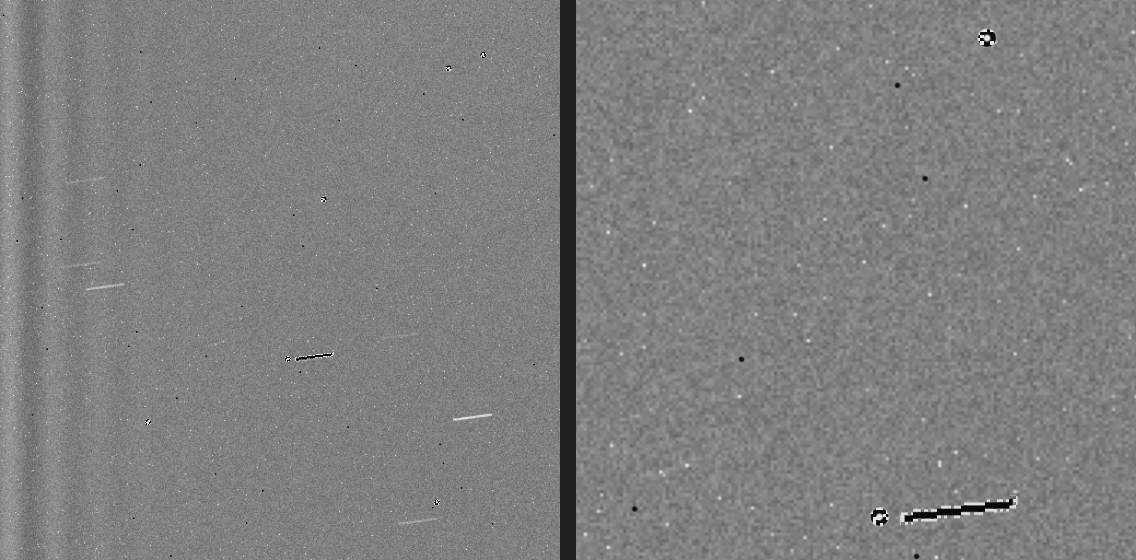
Left, the full canvas; right, a detail of the centre.
This texture is drawn by a three.js fragment shader. Its source:

```glsl
#define BASE_GREY 0.503
#define GRAIN_CELLS 512.0
#define GRAIN_CONTRAST 0.086
#define SPECK_CHANCE 0.004
#define BAND_STRENGTH 0.09
#define BAND_PERIOD 0.079
#define BAND_DECAY 9.6
#define PIT_CELLS 10.0
#define PIT_CHANCE 0.45
#define PIT_RADIUS 0.0016
#define STREAK_SLOPE 0.137
#define STREAK_HALF_LENGTH 0.033

varying vec2 vUv;

float hash(vec2 p) {
  vec3 q = fract(p.xyx * vec3(0.1031, 0.1030, 0.0973));
  q += dot(q, q.yzx + 33.33);
  return fract((q.x + q.y) * q.z);
}

// Bell-shaped grain with rare hot specks, denser on the left
float grainNode(vec2 node) {
  float bell = hash(node) + hash(node + 531.7) + hash(node + 917.3) - 1.5;
  float crowd = 1.0 + 1.5 * exp(-node.x / GRAIN_CELLS * 8.0);
  float speck = step(hash(node + 1309.1), SPECK_CHANCE * crowd);
  return GRAIN_CONTRAST * bell + speck * mix(0.12, 0.42, hash(node + 77.7));
}

float grain(vec2 p) {
  vec2 cell = floor(p), f = smoothstep(0.0, 1.0, fract(p));
  vec2 e = vec2(1.0, 0.0);
  return mix(mix(grainNode(cell), grainNode(cell + e), f.x),
             mix(grainNode(cell + e.yx), grainNode(cell + e.xx), f.x), f.y);
}

// Damped vertical ripples along the left edge
float edgeBands(float x) {
  return BAND_STRENGTH * exp(-BAND_DECAY * x)
       * cos(6.28318 * (x - 0.018) / BAND_PERIOD);
}

// Small scattered black pits, one jittered candidate per cell
float pits(vec2 uv) {
  vec2 cell = floor(uv * PIT_CELLS);
  vec2 jitter = 0.05 + 0.9 * vec2(hash(cell + 11.3), hash(cell + 47.9));
  float d = length(uv - (cell + jitter) / PIT_CELLS);
  float present = step(hash(cell + 203.1), PIT_CHANCE);
  return present * (1.0 - smoothstep(PIT_RADIUS * 0.5, PIT_RADIUS * 1.4, d));
}

// Soft straight line, slightly tilted
float streak(vec2 p) {
  vec2 along = normalize(vec2(1.0, STREAK_SLOPE));
  float t = clamp(dot(p, along), -STREAK_HALF_LENGTH, STREAK_HALF_LENGTH);
  return 1.0 - smoothstep(0.0008, 0.0034, length(p - along * t));
}

// Clipped spot: dark ring around a pale core, broken by noise
float spotTone(vec2 p, float seed) {
  float r = length(p) * GRAIN_CELLS;
  float broken = hash(floor(p * GRAIN_CELLS) + seed * 19.0 + 60.0);
  float ring = 1.0 - smoothstep(0.5, 1.3, abs(r - 1.9));
  return mix(0.9, 0.06, ring * step(0.35, broken));
}

float spotMask(vec2 p) {
  return 1.0 - smoothstep(0.0048, 0.0064, length(p));
}

// Stair-stepped black trail with a broken white rim
float addTrail(float grey, vec2 uv) {
  vec2 p = (uv - vec2(0.527, 0.358)) * GRAIN_CELLS;
  float d = abs(p.y - floor(p.x * STREAK_SLOPE + 0.5));
  float ends = max(-p.x, p.x - 35.0);
  float rim = 1.0 - smoothstep(1.5, 2.3, max(d, ends + 1.5));
  float core = 1.0 - smoothstep(0.7, 1.3, max(d, ends + 2.0));
  float broken = step(0.3, hash(floor(p) + 90.0));
  grey = mix(grey, 0.88, rim * broken);
  return mix(grey, 0.03, core);
}

void main() {
  float grey = BASE_GREY + edgeBands(vUv.x);
  grey += 0.006 * sin(vUv.x * 5.0 + 1.0) * sin(vUv.y * 4.0 + 0.6);
  grey += grain(vUv * GRAIN_CELLS - 0.5);

  // Pale streaks: centre and strength
  vec3 streaks[6];
  streaks[0] = vec3(0.844, 0.255, 0.34);
  streaks[1] = vec3(0.188, 0.488, 0.20);
  streaks[2] = vec3(0.154, 0.678, 0.09);
  streaks[3] = vec3(0.143, 0.527, 0.09);
  streaks[4] = vec3(0.746, 0.069, 0.13);
  streaks[5] = vec3(0.714, 0.400, 0.06);

  // Clipped spots: centres
  vec2 spots[6];
  spots[0] = vec2(0.863, 0.902);
  spots[1] = vec2(0.801, 0.878);
  spots[2] = vec2(0.578, 0.644);
  spots[3] = vec2(0.264, 0.246);
  spots[4] = vec2(0.780, 0.103);
  spots[5] = vec2(0.514, 0.359);

  for (int i = 0; i < 6; i++) {
    grey += streaks[i].z * streak(vUv - streaks[i].xy);
    vec2 p = vUv - spots[i];
    grey = mix(grey, spotTone(p, float(i)), spotMask(p));
  }

  grey = mix(grey, 0.06, pits(vUv));
  grey = addTrail(grey, vUv);
  gl_FragColor = vec4(vec3(clamp(grey, 0.0, 1.0)), 1.0);
}
```
